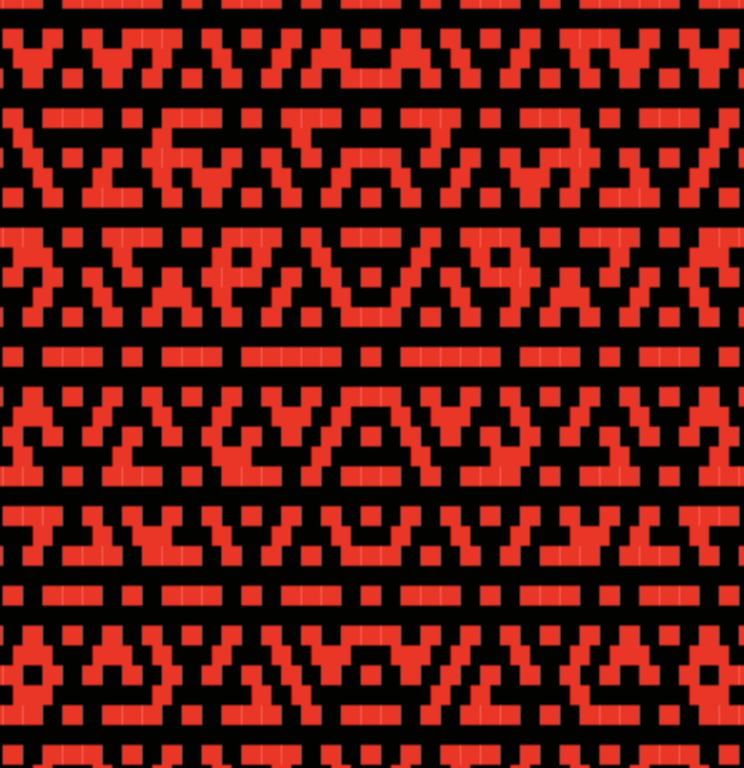
Reproduce this pattern procedurally as a Shadertoy shader.

```glsl
// Red brick lattice of common divisors: row r, cell p is lit when gcd(p, r) > 1

#define ROWS 38.6                      // rows over the canvas height
#define FIRST_ROW 42.06                // row coordinate at the top edge
#define AXIS 0.4987                    // mirror axis, fraction of the width
#define SOFT 0.10                      // half width of an edge blend, in cells
#define SEAM_WIDTH 0.11                // half width of the pale seams, in cells
#define INK vec3(0.915, 0.21, 0.148)
#define GROUND vec3(0.008, 0.006, 0.003)
#define SEAM_TINT vec3(0.03, 0.11, 0.13)

int gcd(int a, int b) {
    for (int i = 0; i < 24; i++) {
        if (b == 0) break;
        int rest = a % b;
        a = b;
        b = rest;
    }
    return a;
}

float lit(float cell, float row) {
    return gcd(int(abs(cell)), int(abs(row))) > 1 ? 1.0 : 0.0;
}

// Ink coverage (x) and seam strength (y) along one row
vec2 rowInk(float column, float row, float soft) {
    // Each row shifts by half a cell, which gives the brick layout
    float u = column + 0.5 * row + 0.5;
    float edge = floor(u + 0.5);
    float offset = u - edge;
    float left = lit(edge - 1.0, row);
    float right = lit(edge, row);
    float ink = mix(left, right, smoothstep(-soft, soft, offset));

    // Seams show only on even rows, beside lit cells
    float evenRow = 1.0 - mod(row, 2.0);
    float seam = 1.0 - smoothstep(0.0, SEAM_WIDTH, abs(offset));
    return vec2(ink, seam * evenRow * max(left, right));
}

void mainImage(out vec4 fragColor, in vec2 fragCoord) {
    float cellsPerPixel = ROWS / iResolution.y;
    float soft = min(max(SOFT, 0.75 * cellsPerPixel), 0.5);
    float column = (fragCoord.x - AXIS * iResolution.x) * cellsPerPixel;
    float row = FIRST_ROW + (iResolution.y - fragCoord.y) * cellsPerPixel;

    // Blend the two rows that meet at the nearest horizontal edge
    float v = row + 0.5;
    float edge = floor(v + 0.5);
    vec2 above = rowInk(column, edge - 1.0, soft);
    vec2 below = rowInk(column, edge, soft);
    vec2 ink = mix(above, below, smoothstep(-soft, soft, v - edge));

    vec3 color = mix(GROUND, INK, ink.x) + SEAM_TINT * ink.y;
    fragColor = vec4(color, 1.0);
}
```
